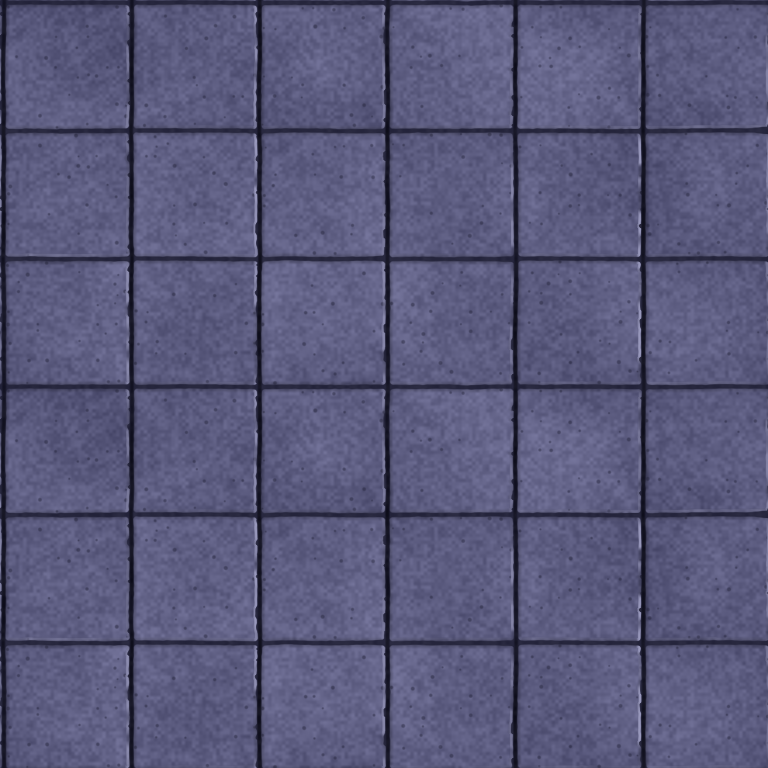
Reproduce this texture procedurally as a Shadertoy shader.

```glsl
// Square blue-violet clay tiles, six by six, with dark joints and chipped bright edges.
#define TILES 6.0
#define PERIOD vec2(6.0, 3.0)       // tiles before the wear repeats
#define ORIGIN vec2(0.028, -0.022)  // joint position, in tiles
#define JOINT vec2(0.018, 0.017)    // half widths of the joints, in tiles
#define CORNER 0.025
#define GRAIN 0.085
#define FACE vec3(0.372, 0.372, 0.515)
#define GROUT vec3(0.15, 0.15, 0.24)
#define SHADOW vec3(0.06, 0.06, 0.11)
#define GLINT vec3(0.60, 0.60, 0.74)

float hash(vec2 p) {
    return fract(sin(dot(p, vec2(127.1, 311.7))) * 43758.5453);
}

// Value noise that wraps with the wear period; scale is whole cells per tile.
float noise(vec2 p, vec2 scale) {
    p *= scale;
    vec2 wrap = PERIOD * scale, i = floor(p), f = fract(p);
    f = f * f * (3.0 - 2.0 * f);
    float a = hash(mod(i, wrap));
    float b = hash(mod(i + vec2(1, 0), wrap));
    float c = hash(mod(i + vec2(0, 1), wrap));
    float d = hash(mod(i + vec2(1, 1), wrap));
    return mix(mix(a, b, f.x), mix(c, d, f.x), f.y);
}

// Signed distance to a rounded box.
float roundedBox(vec2 p, vec2 halfSize, float radius) {
    vec2 q = abs(p) - halfSize + radius;
    return length(max(q, 0.0)) + min(max(q.x, q.y), 0.0) - radius;
}

// Sparse dark pinholes, one candidate per cell.
float pits(vec2 p, float scale, float soft) {
    vec2 cell = mod(floor(p * scale), PERIOD * scale);
    vec2 center = 0.3 + 0.4 * vec2(hash(cell + 3.1), hash(cell + 7.7));
    float radius = mix(0.08, 0.2, hash(cell + 5.3));
    float dist = length(fract(p * scale) - center) - radius;
    return step(0.88, hash(cell + 9.2)) * (1.0 - smoothstep(-soft, soft, dist));
}

// Clay surface: tone per tile, a slow gradient, blotches, grain and pits.
vec3 clay(vec2 p, vec2 id, vec2 local, float pixel) {
    vec2 slope = vec2(hash(id + 1.3), hash(id + 2.9)) - 0.5;
    float tone = 0.035 * (hash(id + 4.7) - 0.5) + 0.07 * dot(slope, local);
    tone += 0.05 * (noise(p, vec2(2)) - 0.5) + 0.025 * (noise(p, vec2(7)) - 0.5);
    tone += GRAIN * (noise(p, vec2(37)) - 0.5) + 0.5 * GRAIN * (noise(p, vec2(19)) - 0.5);
    vec3 color = FACE + tone * vec3(1.0, 1.0, 1.1);
    return mix(color, GROUT, 0.5 * pits(p, 13.0, max(0.1, 13.0 * pixel)));
}

void mainImage(out vec4 fragColor, in vec2 fragCoord) {
    float pixel = TILES / iResolution.y;
    vec2 p = fragCoord / iResolution.xy * TILES - ORIGIN;

    // Slightly uneven joint lines
    p += 0.009 * (vec2(noise(p, vec2(1, 5)), noise(p + 0.37, vec2(5, 1))) - 0.5);
    vec2 id = mod(floor(p), PERIOD);
    vec2 local = fract(p) - 0.5;

    // Tile outline, chipped along its right side
    float rough = noise(p, vec2(3, 23));
    float chip = smoothstep(0.62, 1.0, rough) * smoothstep(0.3, 0.46, local.x);
    float dist = roundedBox(local, 0.5 - JOINT, CORNER) + 0.016 * chip;
    dist += 0.006 * (noise(p, vec2(29)) - 0.5);
    float soft = max(0.007, 0.75 * pixel);
    float tile = 1.0 - smoothstep(-soft, soft, dist);

    // Joints: upright ones hold a deeper shadow
    vec2 toJoint = 0.5 - abs(local);
    float upright = 1.0 - smoothstep(0.004, 0.025, toJoint.x);
    float depth = upright * mix(0.65, 1.0, noise(p, vec2(1, 4)));
    vec3 joint = mix(GROUT, SHADOW, depth);
    joint += 0.04 * (noise(p, vec2(31)) - 0.5);

    // Face, dimmed just inside the rim
    vec3 face = clay(p, id, local, pixel);
    face *= 1.0 - 0.18 * smoothstep(-0.035, 0.0, dist);

    // Broken glints on the right rim, faint ones on the bottom rim
    float rim = 1.0 - smoothstep(0.006, 0.014 + 0.5 * pixel, abs(dist + 0.012));
    float rightSide = smoothstep(0.44, 0.47, local.x);
    float bottomSide = smoothstep(0.44, 0.47, -local.y);
    float wear = mix(0.35, 1.0, hash(id + 6.1));
    float right = rightSide * wear * smoothstep(0.15, 0.7, noise(p + 0.21, vec2(2, 11)));
    float bottom = 0.45 * bottomSide * hash(id + 8.4) * noise(p, vec2(9, 2));
    face = mix(face, GLINT, rim * max(right, bottom));

    fragColor = vec4(mix(joint, face, tile), 1.0);
}
```
